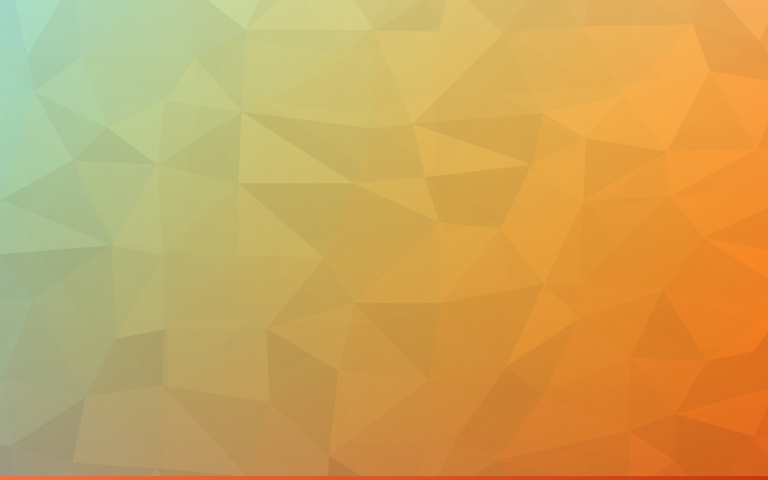
This background is drawn by a WebGL 2 fragment shader. Its source:

```glsl
#version 300 es
precision highp float;

#define CELL vec2(0.177, 0.146)
#define ORIGIN vec2(0.02, 0.041)
#define JITTER 0.62
#define LIFT 0.25
#define FACET_SHADE 0.075
#define FINE_SHADE 0.018
#define FLATNESS 0.35
#define STRIP_HEIGHT 0.008

uniform vec2 u_resolution;
out vec4 fragColor;

float hash(vec2 p) {
    vec3 q = fract(p.xyx * vec3(0.1031, 0.1030, 0.0973));
    q += dot(q, q.yzx + 33.33);
    return fract((q.x + q.y) * q.z);
}

// Rows of the mesh climb towards the lower right.
float rowLift(float x) {
    return LIFT * smoothstep(0.6, 1.6, x);
}

vec2 meshVertex(vec2 id, float seed) {
    vec2 offset = vec2(hash(id + seed), hash(id + seed + 47.3)) - 0.5;
    vec2 v = ORIGIN + (id + JITTER * offset) * CELL;
    v.y += rowLift(v.x) * (1.0 - v.y);
    return v;
}

float cross2(vec2 a, vec2 b) {
    return a.x * b.y - a.y * b.x;
}

float edgeDistance(vec2 p, vec2 a, vec2 b) {
    return cross2(b - a, p - a) / max(length(b - a), 1e-4);
}

// Antialiased coverage of a triangle, one pixel wide at its rim.
float coverage(vec2 p, vec2 a, vec2 b, vec2 c) {
    float side = sign(cross2(b - a, c - a));
    float d = min(edgeDistance(p, a, b) * side,
              min(edgeDistance(p, b, c) * side, edgeDistance(p, c, a) * side));
    return clamp(0.5 + d * u_resolution.y, 0.0, 1.0);
}

// Facet under p: centroid in xy, random shade from -0.5 to 0.5 in z.
vec3 facet(vec2 p, float seed) {
    float k = rowLift(p.x);
    vec2 cell = floor((vec2(p.x, (p.y - k) / (1.0 - k)) - ORIGIN) / CELL);
    vec4 sum = vec4(p, 0.0, 1.0) * 1e-4;
    for (int j = -1; j <= 1; j++) {
        for (int i = -1; i <= 1; i++) {
            vec2 id = cell + vec2(i, j);
            vec2 a = meshVertex(id, seed);
            vec2 b = meshVertex(id + vec2(1, 0), seed);
            vec2 c = meshVertex(id + vec2(1, 1), seed);
            vec2 d = meshVertex(id + vec2(0, 1), seed);

            // Split each quad along its shorter diagonal.
            bool rising = distance(a, c) < distance(b, d);
            vec2 tip = rising ? c : d;
            vec2 base = rising ? a : b;
            float lower = coverage(p, a, b, tip);
            float upper = coverage(p, base, c, d);
            sum += lower * vec4((a + b + tip) / 3.0, hash(id + seed + 11.7) - 0.5, 1.0);
            sum += upper * vec4((base + c + d) / 3.0, hash(id + seed + 83.1) - 0.5, 1.0);
        }
    }
    return sum.xyz / sum.w;
}

// Quadratic curve through three evenly spaced colours.
vec3 blend3(vec3 a, vec3 b, vec3 c, float t) {
    return a * (1.0 - t) * (1.0 - 2.0 * t) + b * 4.0 * t * (1.0 - t) + c * t * (2.0 * t - 1.0);
}

vec3 backdrop(vec2 uv) {
    uv = clamp(uv, 0.0, 1.0);
    vec3 low = blend3(vec3(0.62, 0.60, 0.51), vec3(0.77, 0.50, 0.25), vec3(0.85, 0.38, 0.12), uv.x);
    vec3 mid = blend3(vec3(0.62, 0.74, 0.59), vec3(0.82, 0.66, 0.31), vec3(0.94, 0.52, 0.15), uv.x);
    vec3 top = blend3(vec3(0.65, 0.87, 0.80), vec3(0.83, 0.78, 0.49), vec3(0.95, 0.66, 0.34), uv.x);
    return blend3(low, mid, top, uv.y);
}

void main() {
    vec2 p = gl_FragCoord.xy / u_resolution.y;
    vec2 extent = vec2(u_resolution.x / u_resolution.y, 1.0);

    // Main facets, with a faint second mesh over them.
    vec3 main_facet = facet(p, 5.0);
    float shade = FACET_SHADE * main_facet.z + FINE_SHADE * facet(p, 29.0).z;
    vec3 color = backdrop(mix(p, main_facet.xy, FLATNESS) / extent) * (1.0 + shade);

    // Thin warm strip along the bottom.
    vec3 strip = mix(vec3(0.95, 0.45, 0.25), vec3(0.78, 0.22, 0.04), p.x / extent.x);
    float strip_mask = clamp(0.5 + (STRIP_HEIGHT - p.y) * u_resolution.y, 0.0, 1.0);
    fragColor = vec4(mix(color, strip, strip_mask), 1.0);
}
```
